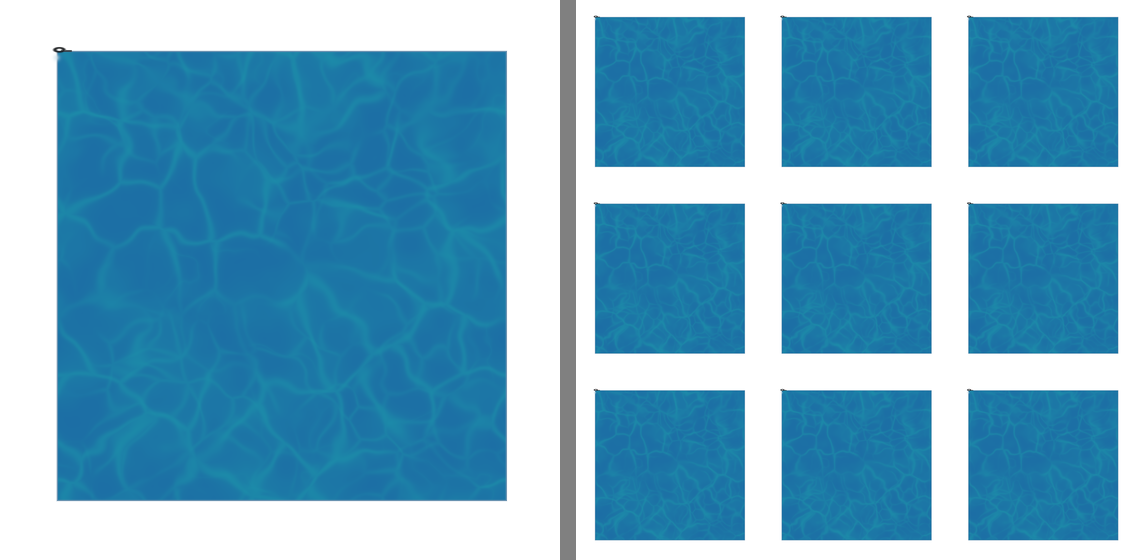
Left, the tile; right, the same tile 3 across and 3 down.
This texture is drawn by a WebGL 1 fragment shader. Its source:

```glsl
precision highp float;
// A square of clear blue pool water, centred on white paper.
// Caustic light is a warped cellular web in two sizes, broken up by wrapping
// value noise, with faint wisps and haze; a small ink curl sits on one corner.
uniform vec2 u_resolution;

float hash(vec2 p) {
  return fract(sin(dot(p, vec2(127.1, 311.7))) * 43758.5453);
}

// Integer cell wrapped to the period, shifted by a seed.
vec2 wrapCell(vec2 cell, float period, float seed) {
  return floor(mod(cell + 0.5, period)) + seed;
}

// Value noise on the unit square with a whole number of cells.
float noise(vec2 p, float period, float seed) {
  vec2 cell = floor(p * period);
  vec2 f = fract(p * period);
  f = f * f * f * (f * (f * 6.0 - 15.0) + 10.0);
  float a = hash(wrapCell(cell, period, seed));
  float b = hash(wrapCell(cell + vec2(1.0, 0.0), period, seed));
  float c = hash(wrapCell(cell + vec2(0.0, 1.0), period, seed));
  float d = hash(wrapCell(cell + vec2(1.0, 1.0), period, seed));
  return mix(mix(a, b, f.x), mix(c, d, f.x), f.y);
}

float cloud(vec2 p, float period, float seed) {
  return 0.55 * noise(p, period, seed)
       + 0.30 * noise(p, period * 2.0, seed + 17.0)
       + 0.15 * noise(p, period * 4.0, seed + 41.0);
}

// Gap between the two nearest cell points: zero along the cell borders.
float cellGap(vec2 p, float period, float seed) {
  vec2 cell = floor(p * period);
  vec2 f = fract(p * period);
  float nearest = 9.0;
  float second = 9.0;
  for (int j = -2; j <= 2; j++) {
    for (int i = -2; i <= 2; i++) {
      vec2 offset = vec2(float(i), float(j));
      vec2 id = wrapCell(cell + offset, period, seed);
      vec2 point = offset + vec2(hash(id), hash(id + 71.3));
      float d = length(point - f);
      second = min(second, max(nearest, d));
      nearest = min(nearest, d);
    }
  }
  return second - nearest;
}

// Bright thread with a soft glow around it.
float thread(float gap, float width) {
  float x = gap / width;
  return 0.65 * exp(-x * x) + 0.35 * exp(-0.5 * x);
}

float caustics(vec2 p) {
  vec2 bend = vec2(cloud(p, 5.0, 3.0), cloud(p, 5.0, 29.0)) - 0.5;
  vec2 ripple = vec2(noise(p, 18.0, 7.0), noise(p, 18.0, 53.0)) - 0.5;
  vec2 q = p + 0.13 * bend + 0.016 * ripple;

  float broad = thread(cellGap(q, 7.0, 11.0), 0.085);
  float fine = thread(cellGap(q + 0.04 * bend.yx, 12.0, 67.0), 0.12);
  float broadPower = mix(0.25, 0.95, smoothstep(0.25, 0.7, noise(p, 9.0, 5.0)));
  float finePower = 0.5 * smoothstep(0.35, 0.75, cloud(p, 6.0, 83.0) + 0.15 * p.y);

  // Wisps follow the contour lines of a noise field.
  float contour = abs(cloud(q, 8.0, 97.0) - 0.5);
  float wisps = exp(-contour * 28.0) * smoothstep(0.4, 0.75, noise(p, 6.0, 37.0));
  float haze = smoothstep(0.35, 0.8, cloud(p, 7.0, 61.0));

  return broad * broadPower + fine * finePower + 0.22 * wisps + 0.24 * haze;
}

// Small flattened curl of ink with a pale smudge below it.
vec3 inkCurl(vec3 color, vec2 uv) {
  vec2 p = uv - vec2(0.106, 0.911);
  float ring = abs(length(p * vec2(0.45, 1.0)) - 0.0035) - 0.0012;
  float tail = length(p - vec2(clamp(p.x, 0.004, 0.021), -0.002)) - 0.001;
  float ink = 1.0 - smoothstep(-0.001, 0.0015, min(ring, tail));
  float smudge = exp(-dot(p + vec2(0.005, 0.014), p + vec2(0.005, 0.014)) * 30000.0);
  color = mix(color, vec3(0.8, 0.88, 0.92), 0.7 * smudge);
  return mix(color, vec3(0.06, 0.07, 0.08), 0.9 * ink);
}

void main() {
  vec2 uv = gl_FragCoord.xy / u_resolution;
  vec2 corner = vec2(0.1016, 0.1055);
  float side = 0.8034;
  vec2 p = (uv - corner) / side;

  // Water colour
  float light = 1.0 - exp(-1.1 * caustics(p));
  vec3 water = mix(vec3(0.108, 0.432, 0.645), vec3(0.112, 0.56, 0.665), light);

  // Square with a thin greyish rim on white
  vec2 fromCentre = abs(uv - corner - 0.5 * side) - 0.5 * side;
  float edge = max(fromCentre.x, fromCentre.y);
  vec3 color = mix(water, vec3(0.41, 0.57, 0.69), smoothstep(-0.003, -0.001, edge));
  color = mix(color, vec3(1.0), smoothstep(-0.0008, 0.0015, edge));

  gl_FragColor = vec4(inkCurl(color, uv), 1.0);
}
```
